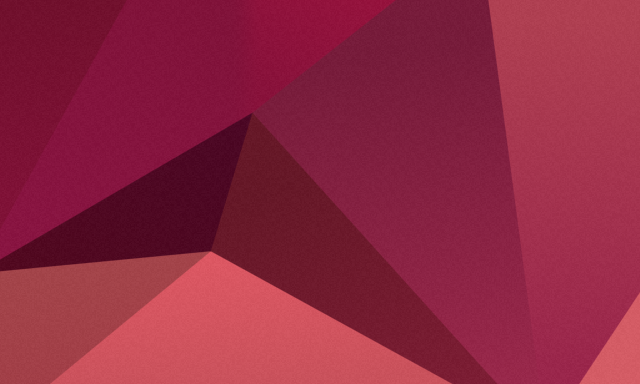
Reproduce this background procedurally as a Shadertoy shader.

```glsl
// Folded low-poly facets in plum, crimson and coral with fine paper grain.

// Corners of the facets, as fractions of the canvas
const vec2 APEX         = vec2(0.3945, 0.7065);
const vec2 HUB          = vec2(0.3294, 0.3457);
const vec2 HOLLOW_LEFT  = vec2(0.0, 0.324);
const vec2 FLOOR_LEFT   = vec2(0.0, 0.2935);
const vec2 CLAY_FOOT    = vec2(0.078, 0.0);
const vec2 FLOOR_RIGHT  = vec2(0.707, 0.0);
const vec2 WEDGE_RIGHT  = vec2(0.777, 0.0);
const vec2 RIDGE_TOP    = vec2(0.6185, 1.0);
const vec2 ROSE_TOP     = vec2(0.763, 1.0);
const vec2 ROSE_FOOT    = vec2(0.8425, 0.0);
const vec2 CORNER_TOP   = vec2(1.0, 0.239);
const vec2 CORNER_FOOT  = vec2(0.905, 0.0);
const vec2 SHADE_TOP    = vec2(0.198, 1.0);
const vec2 SHADE_FOOT   = vec2(0.0, 0.402);

// Each facet fades between two colours
const vec3 MAGENTA_A = vec3(0.535, 0.080, 0.255), MAGENTA_B = vec3(0.505, 0.075, 0.228);
const vec3 CRIMSON_A = vec3(0.535, 0.070, 0.230), CRIMSON_B = vec3(0.590, 0.075, 0.240);
const vec3 SHADE_A   = vec3(0.440, 0.065, 0.175), SHADE_B   = vec3(0.500, 0.070, 0.215);
const vec3 PLUM_A    = vec3(0.465, 0.110, 0.230), PLUM_B    = vec3(0.595, 0.155, 0.290);
const vec3 ROSE_A    = vec3(0.685, 0.250, 0.320), ROSE_B    = vec3(0.605, 0.150, 0.295);
const vec3 HOLLOW_A  = vec3(0.320, 0.035, 0.125), HOLLOW_B  = vec3(0.295, 0.030, 0.145);
const vec3 BROWN_A   = vec3(0.400, 0.095, 0.155), BROWN_B   = vec3(0.490, 0.115, 0.205);
const vec3 CORAL_A   = vec3(0.870, 0.345, 0.390), CORAL_B   = vec3(0.790, 0.320, 0.360);
const vec3 CLAY_A    = vec3(0.640, 0.270, 0.290), CLAY_B    = vec3(0.635, 0.245, 0.280);
const vec3 CORNER    = vec3(0.830, 0.360, 0.395);

const vec2  GRAIN_CELLS  = vec2(512.0, 308.0);
const float GRAIN_AMOUNT = 0.026;

float hash(vec2 p) {
    return fract(sin(dot(p, vec2(12.9898, 78.233))) * 43758.5453);
}

// Smoothed mask of the half-plane to the left of the line from a to b
float leftOf(vec2 p, vec2 a, vec2 b) {
    vec2 along = (b - a) * iResolution.xy;
    vec2 offset = (p - a) * iResolution.xy;
    float dist = (along.x * offset.y - along.y * offset.x) / length(along);
    return smoothstep(-0.8, 0.8, dist);
}

// Colour fade from point a to point b
vec3 fade(vec2 p, vec2 a, vec2 b, vec3 colorA, vec3 colorB) {
    vec2 d = b - a;
    return mix(colorA, colorB, clamp(dot(p - a, d) / dot(d, d), 0.0, 1.0));
}

void mainImage(out vec4 fragColor, in vec2 fragCoord) {
    vec2 p = fragCoord / iResolution.xy;

    // Upper left: magenta sheet, crimson fold, shaded side
    vec3 color = fade(p, vec2(0.08, 0.42), vec2(0.30, 0.95), MAGENTA_A, MAGENTA_B);
    vec3 crimson = fade(p, vec2(0.39, 0.8), RIDGE_TOP, CRIMSON_A, CRIMSON_B);
    color = mix(color, crimson, smoothstep(0.36, 0.41, p.x));
    vec3 shade = fade(p, vec2(0.0, 1.0), vec2(0.03, 0.5), SHADE_A, SHADE_B);
    color = mix(color, shade, leftOf(p, SHADE_FOOT, SHADE_TOP));

    // Right: plum face, rose face, coral corner
    vec3 plum = fade(p, vec2(0.58, 0.85), vec2(0.78, 0.03), PLUM_A, PLUM_B);
    color = mix(color, plum, leftOf(p, RIDGE_TOP, APEX));
    vec3 rose = fade(p, vec2(0.92, 0.95), vec2(0.87, 0.05), ROSE_A, ROSE_B);
    color = mix(color, rose, leftOf(p, ROSE_TOP, ROSE_FOOT));
    color = mix(color, CORNER, leftOf(p, CORNER_TOP, CORNER_FOOT));

    // Centre: dark wedge split into hollow and brown sides
    float wedge = leftOf(p, APEX, HOLLOW_LEFT) * leftOf(p, WEDGE_RIGHT, APEX);
    vec3 hollow = fade(p, HOLLOW_LEFT, APEX, HOLLOW_A, HOLLOW_B);
    vec3 brown = fade(p, vec2(0.42, 0.5), WEDGE_RIGHT, BROWN_A, BROWN_B);
    color = mix(color, mix(hollow, brown, leftOf(p, APEX, HUB)), wedge);

    // Bottom: floor split into coral and clay sides
    float ground = leftOf(p, HUB, FLOOR_LEFT) * leftOf(p, FLOOR_RIGHT, HUB);
    vec3 coral = fade(p, HUB, vec2(0.36, 0.0), CORAL_A, CORAL_B);
    vec3 clay = fade(p, FLOOR_LEFT, CLAY_FOOT, CLAY_A, CLAY_B);
    color = mix(color, mix(coral, clay, leftOf(p, CLAY_FOOT, HUB)), ground);

    // Paper grain
    color += GRAIN_AMOUNT * (hash(floor(p * GRAIN_CELLS)) - 0.5);

    fragColor = vec4(color, 1.0);
}
```
